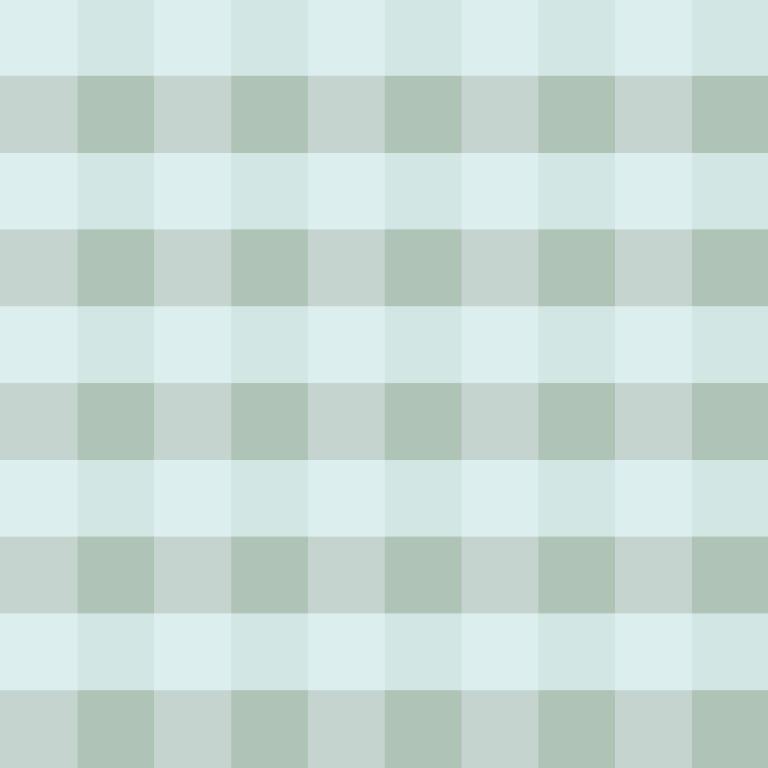
Give the GLSL for this pattern, as a WebGL 1 fragment shader.

```glsl
precision highp float;
// Gingham check: five repeats each way of equal light and dark bands.
// Two periodic band masks, one per axis, blend four flat colours:
// vertical bands tint softly, horizontal bands darken strongly.

uniform vec2 u_resolution;

#define REPEATS 5.0
#define BAND_SHIFT vec2(0.0010, 0.0013)
#define EDGE_SOFTNESS 0.0010
#define ICE vec3(0.867, 0.933, 0.937)
#define PALE_TEAL vec3(0.824, 0.902, 0.890)
#define SILVER vec3(0.775, 0.832, 0.814)
#define SAGE vec3(0.692, 0.765, 0.719)

// Coverage of the second half of every repeat along one axis.
float bandMask(float position) {
  float phase = fract(position * REPEATS);
  float signedDistance = (0.25 - abs(phase - 0.75)) / REPEATS;
  return smoothstep(-EDGE_SOFTNESS, EDGE_SOFTNESS, signedDistance);
}

void main() {
  vec2 uv = gl_FragCoord.xy / u_resolution;

  // Shift the bands slightly, keeping the first ones solid to the border.
  vec2 cloth = clamp(uv - BAND_SHIFT, 0.01, 0.99);
  float tinted = bandMask(cloth.x);
  float dark = 1.0 - bandMask(cloth.y);

  // Cross the two sets of bands.
  vec3 lightRow = mix(ICE, PALE_TEAL, tinted);
  vec3 darkRow = mix(SILVER, SAGE, tinted);
  gl_FragColor = vec4(mix(lightRow, darkRow, dark), 1.0);
}
```
